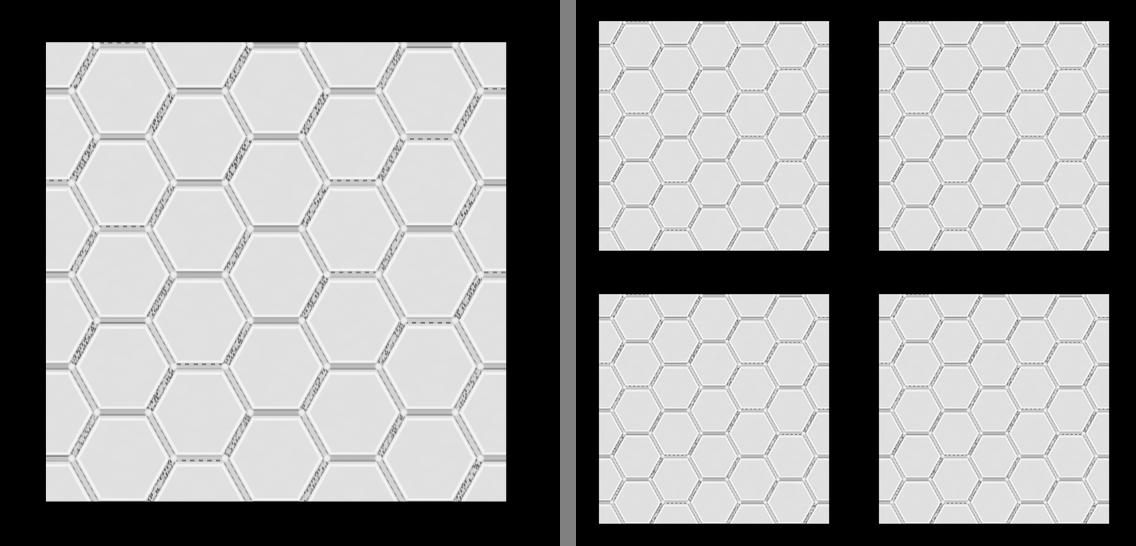
Left: one tile. Right: repeated 2 by 2.
Reproduce this texture procedurally as a Shadertoy shader.

```glsl
#define REPEATS vec2(3.0, 5.0)
#define PANEL_MIN vec2(0.082, 0.0815)
#define PANEL_MAX vec2(0.9040, 0.9227)
#define TILE_GREY 0.88
#define RIM_GREY 0.955
#define GROUT_GREY 0.81
#define LINE_GREY 0.57
#define JOINT_HALF 0.040
#define LINE_OFFSET 0.030
#define RIM_OFFSET 0.064
#define SPECK_SCALE vec2(27.0, 32.0)

const float TAU = 6.2831853;
const float HALF_SIDE = 0.288675; // half a side of a hexagon of height 1

float hash(vec2 p) {
    return fract(sin(dot(p, vec2(127.1, 311.7))) * 43758.55);
}

// Smooth coverage of a band of given half width
float band(float dist, float halfWidth, float soft) {
    return clamp((halfWidth - abs(dist)) / soft + 0.5, 0.0, 1.0);
}

// Cellular noise: slanted flecks of random strength
float flecks(vec2 p, vec2 seed) {
    vec2 cell = floor(p);
    float ink = 0.0;
    for (int j = -1; j <= 1; j++)
    for (int i = -1; i <= 1; i++) {
        vec2 c = cell + vec2(i, j);
        vec2 h = vec2(hash(c + seed), hash(c + seed + 41.3));
        vec2 d = p - c - 0.2 - 0.6 * h;
        d.x += 0.4 * d.y;
        float fleck = 1.0 - smoothstep(0.12, 0.55, length(d * vec2(1.0, 0.7)));
        ink = max(ink, fleck * smoothstep(0.15, 0.8, hash(c + seed + 17.9)));
    }
    return ink;
}

float hexTiles(vec2 uv, float px) {
    // Nearest centre of two interleaved grids
    vec2 toHex = vec2(sqrt(3.0), 1.0);
    vec2 cell = uv * REPEATS - vec2(0.5, 0.47);
    vec2 centreA = round(cell);
    vec2 centreB = round(cell - 0.5) + 0.5;
    vec2 a = (cell - centreA) * toHex;
    vec2 b = (cell - centreB) * toHex;
    bool useA = dot(a, a) < dot(b, b);
    vec2 centre = useA ? centreA : centreB;
    vec2 p = useA ? a : b;

    // Nearest side, with coordinates shared by both its tiles
    vec2 normal = vec2(0.0, 1.0);
    for (int k = 0; k < 2; k++) {
        vec2 n = vec2(0.866025, k == 0 ? 0.5 : -0.5);
        if (abs(dot(p, n)) > abs(dot(p, normal))) normal = n;
    }
    float side = dot(p, normal) < 0.0 ? -1.0 : 1.0;
    float across = dot(p, normal) - 0.5 * side;
    float along = dot(p, vec2(-normal.y, normal.x));
    vec2 edgeId = round((centre + 0.5 * side * normal / toHex) * 4.0);
    float wear = hash(edgeId);
    float wearB = hash(edgeId + 9.7);
    bool level = normal.y > 0.9;
    bool rising = normal.y < 0.0;

    // Faintly uneven face
    vec2 w = uv * TAU;
    float grey = TILE_GREY + 0.004 * sin(9.0 * w.x + 2.0 * sin(7.0 * w.y))
                           * sin(13.0 * w.y + sin(11.0 * w.x));

    // Bright bevel, set lower around level joints
    float rimAcross = across + (level ? 0.013 : 0.0);
    float rim = band(abs(rimAcross) - RIM_OFFSET, 0.014, px * 1.5);
    grey = mix(grey, RIM_GREY, rim);

    // Grout and its lines
    float soft = max(px, 0.008);
    float joint = band(across, JOINT_HALF, soft);
    float ends = smoothstep(0.0, 0.05, HALF_SIDE - abs(along));
    float grout = level ? mix(0.72, 0.80, wearB) : GROUT_GREY + 0.02;
    grey = mix(grey, grout, joint * mix(0.5, 1.0, ends));
    if (level) {
        float pos = LINE_OFFSET * (wear < 0.5 ? -0.8 : 0.8);
        float dash = wearB > 0.8 ? smoothstep(-0.3, 0.3, sin(along * 65.0 + wear * TAU)) : 1.0;
        float dark = band(across - pos, 0.009, soft) * dash * ends;
        grey = mix(grey, mix(0.62, 0.42, wearB * wearB), dark);
        grey = mix(grey, 0.66, 0.6 * band(across + pos, 0.006, soft) * ends);
    } else {
        float lines = band(abs(across) - LINE_OFFSET, 0.007, soft);
        float broken = 0.65 + 0.3 * sin(along * 75.0 + across * 60.0 + wear * TAU);
        grey = mix(grey, LINE_GREY, lines * broken * ends);
    }

    // Dark wear in the rising joints
    if (rising) {
        float ink = flecks(vec2(along, across) * SPECK_SCALE, edgeId);
        float mask = band(across, JOINT_HALF, 0.015) * ends;
        grey = mix(grey, 0.33, ink * mask * mix(0.6, 0.95, wear));
    }

    // Pale knots where three joints meet
    float knot = length(vec2(across, HALF_SIDE - abs(along)));
    return mix(grey, 0.94, 0.9 * (1.0 - smoothstep(0.018, 0.05, knot)));
}

void mainImage(out vec4 fragColor, in vec2 fragCoord) {
    vec2 uv = (fragCoord / iResolution.xy - PANEL_MIN) / (PANEL_MAX - PANEL_MIN);
    vec2 pixel = 1.0 / (iResolution.xy * (PANEL_MAX - PANEL_MIN));
    float grey = hexTiles(uv, pixel.y * REPEATS.y);

    // Black surround
    vec2 inside = clamp((0.5 - abs(uv - 0.5)) / pixel + 0.5, 0.0, 1.0);
    fragColor = vec4(vec3(grey * inside.x * inside.y), 1.0);
}
```
